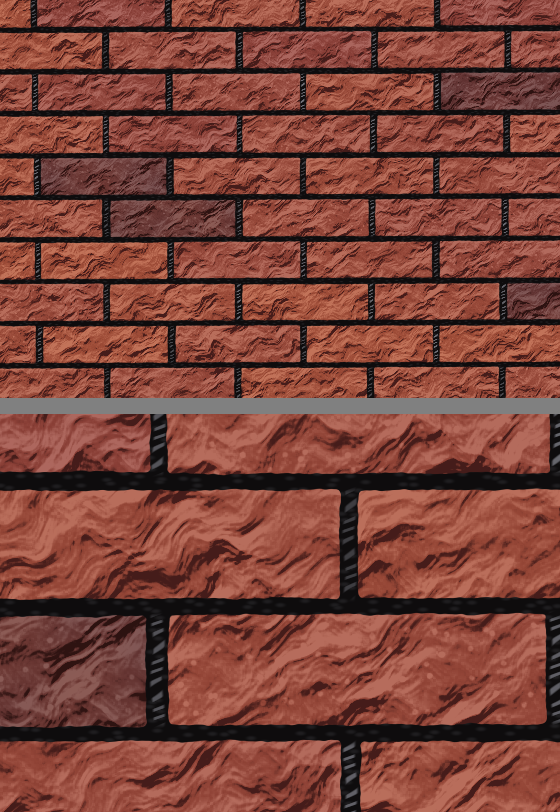
Top, the full canvas; bottom, a detail of the centre.
Write a Shadertoy shader that draws this texture.

```glsl
// Running-bond wall of rough split-face red bricks with dark joints and ribbed mortar.

// Layout, in units of one course height
const float COURSES      = 9.48;
const float FIRST_COURSE = 0.288;               // part of the top course cut away
const float TILT         = 0.003;               // courses rise slightly to the right
const vec2  PITCH        = vec2(3.205, -0.0075); // brick length, change per course
const vec2  EVEN_START   = vec2(0.80, 0.018);    // first joint, change per course
const vec2  ODD_START    = vec2(2.51, 0.004);
const vec2  HALF_JOINT   = vec2(0.082, 0.066);
const float CORNER       = 0.035;
const float RIB_SPACING  = 0.095;
const float RIB_WIDTH    = 0.050;

// Surface
const vec2  LIGHT_STEP   = vec2(0.008, 0.022);
const float RELIEF_GAIN  = 0.48;
const float DARK_SHARE   = 0.15;                // share of over-fired bricks

// Colours
const vec3 JOINT       = vec3(0.055, 0.048, 0.052);
const vec3 MORTAR      = vec3(0.46, 0.46, 0.49);
const vec3 SHADOW      = vec3(0.27, 0.11, 0.10);
const vec3 RED         = vec3(0.53, 0.24, 0.21);
const vec3 ORANGE      = vec3(0.61, 0.29, 0.21);
const vec3 ROSE_LIGHT  = vec3(0.67, 0.40, 0.37);
const vec3 WARM_LIGHT  = vec3(0.76, 0.45, 0.35);
const vec3 PURPLE      = vec3(0.36, 0.19, 0.19);
const vec3 DUSTY_LIGHT = vec3(0.48, 0.33, 0.33);

vec2 hash2(vec2 p) {
    vec3 q = fract(p.xyx * vec3(0.1031, 0.1030, 0.0973));
    q += dot(q, q.yzx + 33.33);
    return fract((q.xx + q.yz) * q.zy);
}

// Distance to the nearest scattered point
float cellular(vec2 p) {
    vec2 cell = floor(p), f = p - cell;
    float nearest = 4.0;
    for (int y = -1; y <= 1; y++)
    for (int x = -1; x <= 1; x++) {
        vec2 o = vec2(x, y);
        vec2 d = o + hash2(cell + o + 71.0) - f;
        nearest = min(nearest, dot(d, d));
    }
    return sqrt(nearest);
}

// Soft blotches from layered sines, about -1 to 1
float blotches(vec2 p) {
    return 0.5 * sin(p.x + 1.7 * sin(p.y * 0.8)) + 0.3 * sin(p.y * 1.9 - p.x * 1.3 + 1.0)
         + 0.2 * sin(p.x * 3.7 + p.y * 2.9);
}

// Chipped height: cellular cones over several scales
float relief(vec2 p) {
    p += 0.07 * sin(p.yx * 7.0 + 2.0 * sin(p * 3.1)) + 0.02 * sin(p.yx * 23.0);
    p.x += 0.35 * p.y;
    float height = 0.0, scale = 1.7, weight = 0.46;
    for (int i = 0; i < 4; i++) {
        height += weight / scale * cellular(p * scale * vec2(0.8, 1.15));
        p = mat2(0.94, 0.34, -0.34, 0.94) * p + 5.3;
        scale *= 2.25;
        weight *= 0.86;
    }
    return height;
}

float boxDistance(vec2 p, vec2 halfSize, float radius) {
    vec2 d = abs(p) - halfSize + radius;
    return length(max(d, 0.0)) + min(max(d.x, d.y), 0.0) - radius;
}

void mainImage(out vec4 fragColor, in vec2 fragCoord) {
    float pixel = COURSES / iResolution.y;
    vec2 p = vec2(fragCoord.x, iResolution.y - fragCoord.y) * pixel;

    // Course, brick and position within it; y runs downwards
    float y = p.y + FIRST_COURSE + TILT * p.x;
    float course = floor(y);
    float pitch = PITCH.x + PITCH.y * course;
    vec2 start = mod(course, 2.0) < 0.5 ? EVEN_START : ODD_START;
    float along = (p.x - start.x - start.y * course) / pitch;
    vec2 id = vec2(floor(along), course) + 13.0;
    vec2 local = vec2((fract(along) - 0.5) * pitch, fract(y) - 0.5);
    vec2 rnd = hash2(id), rnd2 = hash2(id + 47.0);

    // Slightly uneven outline
    vec2 halfSize = vec2(pitch * 0.5, 0.5) - HALF_JOINT + (rnd2 - 0.5) * vec2(0.03, 0.016);
    float wobble = 0.009 * blotches(p * 8.0) + 0.005 * blotches(p.yx * 29.0);
    float edge = boxDistance(local - (rnd - 0.5) * 0.018, halfSize, CORNER) + wobble;
    float brick = 1.0 - smoothstep(-0.7 * pixel, 0.7 * pixel, edge);

    // Split face lit from above
    vec2 face = local + rnd * 37.0 + 20.0;
    float slope = (relief(face + LIGHT_STEP) - relief(face)) / length(LIGHT_STEP);
    float rough = 0.75 + 0.35 * blotches(face * 2.3);
    float tone = 0.60 + RELIEF_GAIN * rough * slope + 0.07 * blotches(face * 3.1 + 4.0);
    tone -= 0.22 * smoothstep(0.45, 0.95, -slope) * rough;
    tone += 0.13 * (hash2(floor(face * 45.0)).x - 0.5);
    float rim = smoothstep(-0.07, -0.015, edge);
    tone += rim * (local.y < 0.0 ? 0.16 : -0.12);
    tone += 0.35 * (1.0 - smoothstep(0.06, 0.16, cellular(face * 5.0))) * step(0.6, rnd2.y);

    // Firing colour: redder towards the top and right
    float warmth = clamp(rnd.y + 0.06 * (course - 3.5) - 0.035 * (p.x - 6.0), 0.0, 1.0);
    float dark = step(rnd2.x, DARK_SHARE) * (0.85 + 0.15 * blotches(face * 2.0));
    vec3 body = mix(mix(RED, ORANGE, warmth), PURPLE, dark);
    vec3 light = mix(mix(ROSE_LIGHT, WARM_LIGHT, warmth), DUSTY_LIGHT, dark);
    vec3 clay = mix(SHADOW * (1.0 - 0.4 * dark), body, smoothstep(0.0, 0.5, tone));
    clay = mix(clay, light, smoothstep(0.45, 1.0, tone));

    // Joints: dark recess, ribbed mortar in the uprights
    float joint = floor(along + 0.5);
    float across = (along - joint) * pitch;
    vec2 jointRnd = hash2(vec2(joint, course) + 91.0);
    float phase = p.y / RIB_SPACING + across * 5.0 + 0.25 * sin(p.y * 17.0) + jointRnd.x;
    float rib = smoothstep(0.0, 0.9, sin(6.2832 * phase));
    rib *= 1.0 - smoothstep(RIB_WIDTH - 0.02, RIB_WIDTH + 0.01, abs(across + 0.012 * sin(p.y * 11.0)));
    rib *= 1.0 - smoothstep(0.38, 0.47, abs(local.y));
    float fleck = smoothstep(0.35, 0.05, cellular(p * vec2(6.0, 13.0))) * 0.16;
    vec3 gap = mix(JOINT, MORTAR, max(rib * (0.45 + 0.5 * jointRnd.y), fleck));

    fragColor = vec4(mix(gap, clay, brick), 1.0);
}
```
